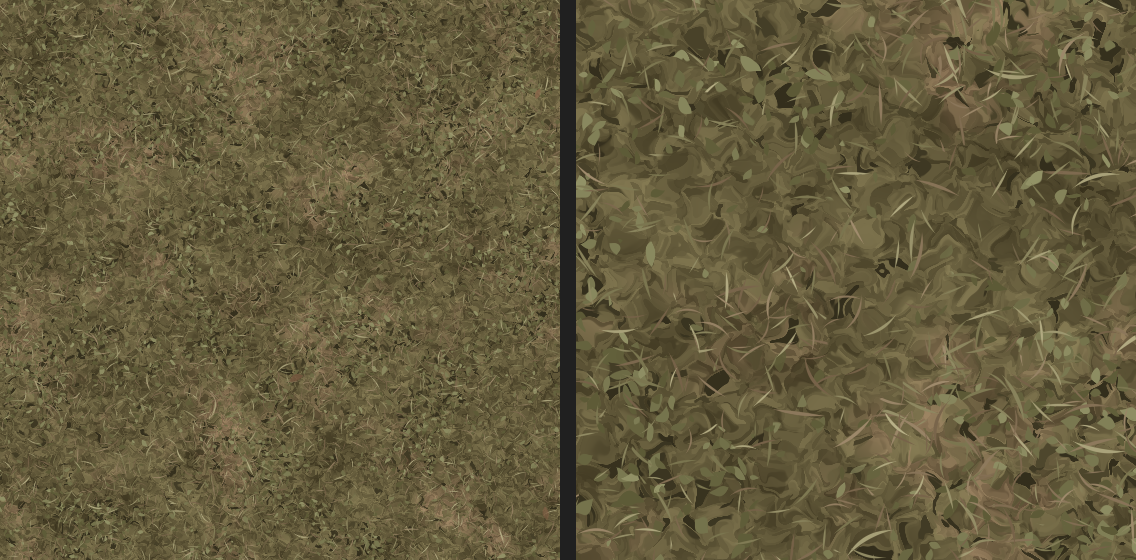
Left: the whole. Right: its middle third, enlarged.
Give the GLSL for this texture, as a WebGL 2 fragment shader.

```glsl
#version 300 es
precision highp float;
precision highp int;
// Mossy ground with clover, dry straw and bare brown earth.
// Warped cellular facets form the soil; layers of scattered, bent slivers
// add shadow gaps, leaves and blades, gathered by low-frequency noise.

uniform vec2 u_resolution;
out vec4 fragColor;

const float TAU = 6.28319;

// Integer hash of a cell and a seed, three values in 0..1
vec3 hash3(vec2 cell, float seed) {
    uvec3 v = uvec3(ivec3(vec3(cell, seed)));
    v = v * 1664525u + 1013904223u;
    v.x += v.y * v.z; v.y += v.z * v.x; v.z += v.x * v.y;
    v ^= v >> 16u;
    v.x += v.y * v.z; v.y += v.z * v.x; v.z += v.x * v.y;
    return vec3(v >> 8u) / exp2(24.0);
}

float cornerSlope(vec2 cell, vec2 offset, float seed) {
    float angle = TAU * hash3(cell, seed).x;
    return dot(vec2(cos(angle), sin(angle)), offset);
}

float gradientNoise(vec2 p, float seed) {
    vec2 i = floor(p), f = p - i;
    vec2 s = f * f * f * (f * (f * 6.0 - 15.0) + 10.0);
    vec2 e = vec2(1.0, 0.0);
    float low = mix(cornerSlope(i, f, seed), cornerSlope(i + e.xy, f - e.xy, seed), s.x);
    float high = mix(cornerSlope(i + e.yx, f - e.yx, seed), cornerSlope(i + e.xx, f - e.xx, seed), s.x);
    return mix(low, high, s.y);
}

float fbm(vec2 p, float seed) {
    float sum = 0.0, gain = 1.0;
    for (int i = 0; i < 4; i++) {
        sum += gain * gradientNoise(p, seed + float(i));
        p = p * 2.03 + 5.7;
        gain *= 0.55;
    }
    return sum;
}

vec2 warp(vec2 p, float frequency, float amount, float seed) {
    vec2 q = p * frequency;
    return p + amount * vec2(gradientNoise(q, seed), gradientNoise(q, seed + 1.0));
}

// Random flat tones in irregular cells, blended narrowly at the borders
float softFacets(vec2 p, float seed) {
    vec2 base = floor(p);
    float sum = 0.0, total = 1e-20;
    for (int k = 0; k < 9; k++) {
        vec2 cell = base + vec2(k % 3, k / 3) - 1.0;
        vec3 h = hash3(cell, seed);
        vec2 d = p - cell - h.xy;
        float weight = exp(-32.0 * dot(d, d));
        sum += weight * h.z;
        total += weight;
    }
    return sum / total;
}

// Paints pointed slivers over a ground colour.
// shape = half length, half width and bend, in cell units
vec3 slivers(vec3 ground, vec2 p, float cells, vec3 shape, float density,
             vec3 dark, vec3 light, float seed, float pixel) {
    vec2 q = p * cells, base = floor(q);
    float blur = 0.7 * pixel * cells;
    for (int k = 0; k < 9; k++) {
        vec2 cell = base + vec2(k % 3, k / 3) - 1.0;
        vec3 place = hash3(cell, seed), look = hash3(cell, seed + 50.0);
        float angle = TAU * place.z;
        vec2 axis = vec2(cos(angle), sin(angle));
        vec2 d = q - cell - place.xy;
        d = vec2(dot(d, axis), dot(d, vec2(-axis.y, axis.x)));
        d.y += shape.z * (look.z - 0.5) * d.x * d.x;
        float size = mix(0.5, 1.0, look.y);
        float along = d.x / (shape.x * size);
        float inside = shape.y * size * (1.0 - along * along) - abs(d.y);
        float present = smoothstep(look.x - 0.01, look.x + 0.01, density);
        float cover = smoothstep(-blur, blur, inside) * present;
        float shade = fract(look.x * 37.0 + look.y * 11.0);
        ground = mix(ground, mix(dark, light, shade * shade), cover);
    }
    return ground;
}

void main() {
    vec2 p = gl_FragCoord.xy / u_resolution.y;
    float pixel = 1.0 / u_resolution.y;

    // Zones of clover and of dry litter
    float lush = smoothstep(-0.1, 0.5, fbm(p * 7.0, 10.0));
    float dry = smoothstep(-0.1, 0.5, fbm(p * 6.0, 20.0)) * (1.0 - 0.6 * lush);

    // Soil and moss
    vec2 ragged = warp(warp(p, 55.0, 0.012, 30.0), 150.0, 0.007, 38.0);
    float tone = 0.5 + 0.5 * (softFacets(ragged * vec2(80.0, 110.0), 32.0) - 0.5)
        + 0.55 * (softFacets(ragged * vec2(190.0, 230.0), 33.0) - 0.5)
        + 0.32 * fbm(p * 8.0, 34.0) + 0.12 * dry;
    vec3 color = mix(vec3(0.27, 0.24, 0.145), vec3(0.50, 0.46, 0.31), tone);
    float litter = dry * smoothstep(0.25, 0.8, softFacets(ragged * 95.0, 36.0));
    color = mix(color, color * vec3(1.12, 1.03, 1.14) + vec3(0.03, 0.02, 0.015), litter);

    // Shadow gaps, then leaves above them
    for (float i = 0.0; i < 2.0; i++)
        color = slivers(color, ragged, 56.0 + 15.0 * i, vec3(0.5, 0.23, 1.0), 0.06 + 0.6 * lush,
            vec3(0.20, 0.18, 0.11), vec3(0.33, 0.30, 0.19), 100.0 + i, pixel);
    for (float i = 0.0; i < 3.0; i++)
        color = slivers(color, warp(p, 90.0, 0.004, 40.0), 58.0 + 14.0 * i, vec3(0.46, 0.23, 1.0),
            0.08 + 0.5 * lush, vec3(0.36, 0.35, 0.21), vec3(0.58, 0.58, 0.41), 200.0 + i, pixel);

    // Brown stems, pale straw and a few fallen leaves
    for (float i = 0.0; i < 3.0; i++) {
        color = slivers(color, p, 34.0 + 11.0 * i, vec3(0.5, 0.036, 1.4), 0.2 + 0.7 * dry,
            vec3(0.46, 0.38, 0.28), vec3(0.63, 0.55, 0.43), 300.0 + i, pixel);
        color = slivers(color, p, 32.0 + 11.0 * i, vec3(0.5, 0.04, 1.0), 0.2 + 0.4 * max(dry, lush),
            vec3(0.48, 0.46, 0.31), vec3(0.72, 0.69, 0.53), 400.0 + i, pixel);
    }
    color = slivers(color, p, 18.0, vec3(0.25, 0.11, 1.5), 0.005,
        vec3(0.46, 0.33, 0.24), vec3(0.56, 0.41, 0.30), 500.0, pixel);

    fragColor = vec4(color, 1.0);
}
```
